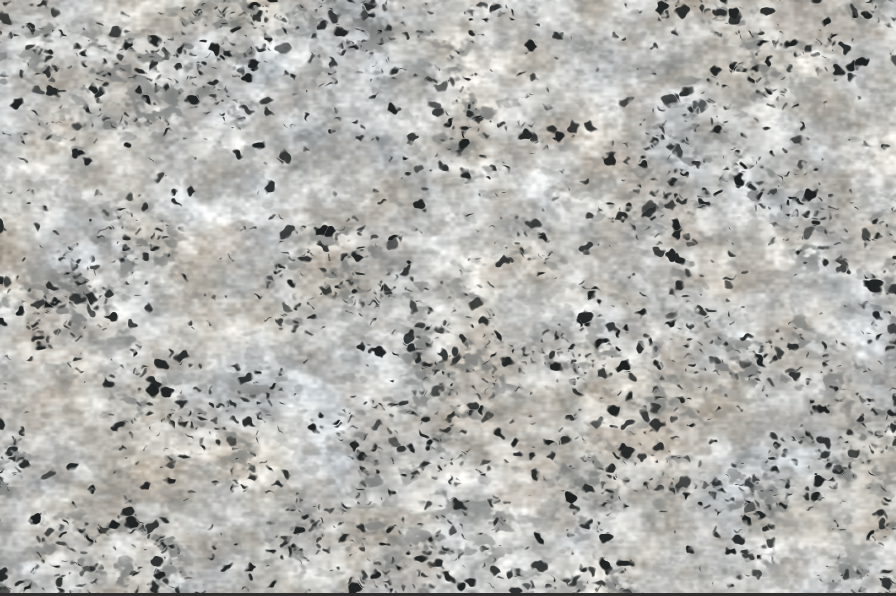
Give the GLSL for this texture, as a Shadertoy shader.

```glsl
// Pale speckled granite: cloudy quartz, beige feldspar and clustered black mica flakes.

const vec3 QUARTZ = vec3(0.795, 0.797, 0.785);
const vec3 FELDSPAR = vec3(0.665, 0.645, 0.615);
const vec3 SMUDGE = vec3(0.47, 0.48, 0.475);
const vec3 MICA = vec3(0.11, 0.125, 0.125);
const vec3 BORDER = vec3(0.19, 0.18, 0.18);

const float CLOUD_CONTRAST = 0.46;
const float GRAIN_CONTRAST = 0.14;
const float STREAK_CONTRAST = 0.08;
const float TINT_CONTRAST = 0.07;
const float FLAKE_GRID = 45.0;      // cells per canvas height
const float FLECK_GRID = 88.0;
const float EDGE_SOFTNESS = 0.0021; // in canvas heights
const float OUTLINE_WARP = 0.011;
const float BORDER_HEIGHT = 0.005;

float hash(vec2 p) {
    return fract(sin(dot(p, vec2(127.1, 311.7))) * 43758.5453);
}

vec2 hash2(vec2 p) {
    return vec2(hash(p), hash(p + 37.3));
}

float noise(vec2 p) {
    vec2 cell = floor(p);
    vec2 f = fract(p);
    f = f * f * (3.0 - 2.0 * f);
    float low = mix(hash(cell), hash(cell + vec2(1, 0)), f.x);
    float high = mix(hash(cell + vec2(0, 1)), hash(cell + vec2(1, 1)), f.x);
    return mix(low, high, f.y);
}

float fbm(vec2 p) {
    float sum = 0.0;
    float weight = 0.53;
    for (int i = 0; i < 3; i++) {
        sum += weight * noise(p);
        p = mat2(1.6, 1.2, -1.2, 1.6) * p + 17.0;
        weight *= 0.57;
    }
    return sum;
}

// Where dark minerals gather, 0 to 1.
float cluster(vec2 p) {
    return smoothstep(0.35, 0.7, fbm(p * vec2(8.0, 10.0) + 71.0));
}

// Coverage of scattered, tilted, ragged flakes, one candidate per cell.
float flakes(vec2 p, float grid, float density, vec2 sizeRange, float seed) {
    vec2 home = floor(p * grid);
    float cover = 0.0;
    for (int y = -1; y <= 1; y++) {
        for (int x = -1; x <= 1; x++) {
            vec2 cell = home + vec2(x, y);
            vec2 key = cell + seed;
            vec2 centre = (cell + hash2(key)) / grid;
            float chance = density * mix(0.16, 1.1, cluster(centre));
            if (hash(key + 5.7) > chance) continue;

            float angle = (hash(key + 11.9) - 0.6) * 2.0;
            float c = cos(angle);
            float s = sin(angle);
            vec2 q = mat2(c, -s, s, c) * (p - centre);
            float size = hash(key + 19.1);
            float radius = mix(sizeRange.x, sizeRange.y, size * size);
            vec2 radii = radius * vec2(1.0, mix(0.45, 0.85, hash(key + 23.3)));
            float dist = (length(q / radii) - 1.0) * radii.y;
            float opacity = mix(0.6, 1.0, sqrt(hash(key + 29.7)));
            float shape = smoothstep(EDGE_SOFTNESS, -EDGE_SOFTNESS, dist);
            cover = max(cover, opacity * shape);
        }
    }
    return cover;
}

void mainImage(out vec4 fragColor, in vec2 fragCoord) {
    vec2 p = fragCoord / iResolution.y;

    // Cloudy ground with patches of feldspar
    float cloud = fbm(p * vec2(20.0, 25.0)) - 0.5;
    float patches = fbm(p * vec2(15.0, 23.0) + 31.0);
    float feldspar = smoothstep(0.48, 0.66, patches);
    vec3 color = mix(QUARTZ + CLOUD_CONTRAST * cloud, FELDSPAR, 0.6 * feldspar);

    // Warm and cool drift, fine grain and faint horizontal streaks
    float tint = fbm(p * 9.0 + 53.0) - 0.5;
    float grain = noise(p * 125.0) - 0.5;
    float streak = noise(p * vec2(65.0, 210.0) + 13.0) - 0.5;
    color += TINT_CONTRAST * tint * vec3(1.0, 0.1, -1.0);
    color += GRAIN_CONTRAST * grain + STREAK_CONTRAST * streak;

    // Soft grey shadows of buried mica
    float buried = smoothstep(0.53, 0.72, fbm(p * vec2(38.0, 52.0) + 91.0));
    color = mix(color, SMUDGE, 0.8 * buried * mix(0.3, 1.0, cluster(p)));

    // Ragged dark flakes and smaller flecks
    vec2 warp = vec2(noise(p * 110.0 + 7.0), noise(p * 110.0 + 47.0)) - 0.5;
    vec2 ragged = p + OUTLINE_WARP * warp;
    float large = flakes(ragged, FLAKE_GRID, 0.5, vec2(0.004, 0.0125), 3.0);
    float small = flakes(ragged, FLECK_GRID, 0.22, vec2(0.002, 0.0045), 203.0);
    color = mix(color, MICA, max(large, 0.75 * small));

    // Thin dark lower border
    float aa = 0.5 / iResolution.y;
    float border = smoothstep(BORDER_HEIGHT + aa, BORDER_HEIGHT - aa, p.y);
    color = mix(color, BORDER, border);

    fragColor = vec4(clamp(color, 0.0, 1.0), 1.0);
}
```
